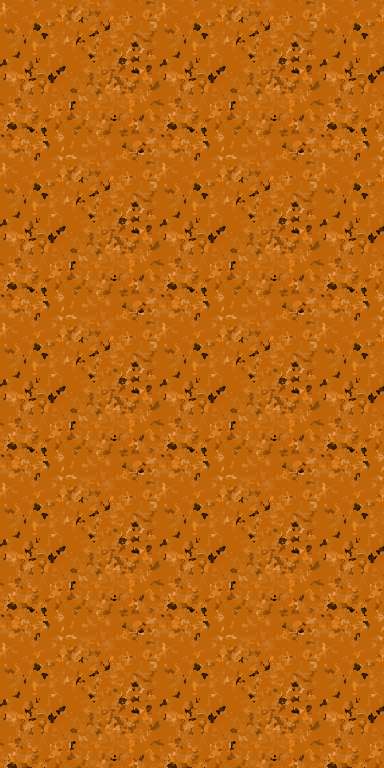
Reproduce this texture procedurally as a Shadertoy shader.

```glsl
// Orange stone speckled with ragged flakes, repeating as a square tile.
// Five layers of scattered, noise-warped ellipses lie over a flat ground:
// faint, brown, bright orange, tan and near-black.

const float TILES = 2.4; // tiles across the canvas width

float hash(vec2 cell, float seed) {
    uvec3 v = uvec3(ivec3(cell, seed)) * uvec3(1597334673u, 3812015801u, 2798796415u);
    uint h = v.x ^ v.y ^ v.z;
    h = (h ^ (h >> 16u)) * 2146121005u;
    h = (h ^ (h >> 15u)) * 2221713035u;
    h ^= h >> 16u;
    return float(h >> 8u) / 16777216.0;
}

// Value noise that wraps after one tile
float tileNoise(vec2 p, float freq, float seed) {
    p *= freq;
    vec2 i = floor(p), f = fract(p);
    f = f * f * (3.0 - 2.0 * f);
    vec2 a = mod(i, freq), b = mod(i + 1.0, freq);
    return mix(mix(hash(a, seed), hash(vec2(b.x, a.y), seed), f.x),
               mix(hash(vec2(a.x, b.y), seed), hash(b, seed), f.x), f.y);
}

// Offset that frays the flake outlines
vec2 fray(vec2 p, float seed) {
    vec2 coarse = vec2(tileNoise(p, 34.0, seed), tileNoise(p, 34.0, seed + 1.0));
    vec2 fine = vec2(tileNoise(p, 68.0, seed + 2.0), tileNoise(p, 68.0, seed + 3.0));
    return 0.034 * (coarse - 0.5) + 0.026 * (fine - 0.5);
}

// Paints one layer of flakes, each toned between two colours
vec3 addFlakes(vec3 color, vec2 p, float grid, float share, float seed, vec3 low, vec3 high) {
    vec2 q = (p + fray(p, seed)) * grid;
    vec2 home = floor(q);
    float blur = 0.5 * grid * TILES / iResolution.x;
    float mottle = smoothstep(0.35, 0.65, tileNoise(p, 60.0, seed + 4.0));

    for (int y = -1; y <= 1; y++)
    for (int x = -1; x <= 1; x++) {
        vec2 cell = home + vec2(x, y);
        vec2 id = mod(cell, grid);

        // Broad patches gather flakes into clusters
        float crowd = 0.2 + 1.6 * tileNoise(id / grid, 7.0, 3.0);
        if (hash(id, seed + 5.0) > share * crowd) continue;

        vec2 center = cell + 0.2 + 0.6 * vec2(hash(id, seed + 6.0), hash(id, seed + 7.0));
        float angle = 3.14159 * hash(id, seed + 8.0);
        vec2 axis = vec2(cos(angle), sin(angle));
        vec2 d = q - center;
        d = vec2(dot(d, axis), dot(d, vec2(-axis.y, axis.x)));
        d.y *= 1.0 + 1.2 * hash(id, seed + 9.0);

        float radius = 0.55 * mix(0.6, 1.2, hash(id, seed + 10.0));
        float cover = 1.0 - smoothstep(-blur, blur, length(d) - radius);
        float tone = mix(hash(id, seed + 11.0), mottle, 0.5);
        color = mix(color, mix(low, high, tone), cover);
    }
    return color;
}

void mainImage(out vec4 fragColor, in vec2 fragCoord) {
    vec2 p = fragCoord / iResolution.x * TILES;

    // Flat ground with barely visible variation
    vec3 color = vec3(0.75, 0.395, 0.035);
    color += 0.01 * (tileNoise(p, 12.0, 9.0) - 0.5);

    // Faint flakes, brown grains, bright orange, tan chips, dark specks
    color = addFlakes(color, p, 28.0, 0.47, 20.0, vec3(0.74, 0.42, 0.08), vec3(0.78, 0.46, 0.14));
    color = addFlakes(color, p, 24.0, 0.165, 40.0, vec3(0.49, 0.27, 0.03), vec3(0.67, 0.37, 0.07));
    color = addFlakes(color, p, 26.0, 0.13, 60.0, vec3(0.80, 0.45, 0.08), vec3(0.88, 0.51, 0.14));
    color = addFlakes(color, p, 30.0, 0.11, 80.0, vec3(0.77, 0.46, 0.15), vec3(0.89, 0.61, 0.32));
    color = addFlakes(color, p, 23.0, 0.055, 100.0, vec3(0.08, 0.04, 0.0), vec3(0.46, 0.25, 0.03));

    fragColor = vec4(color, 1.0);
}
```
